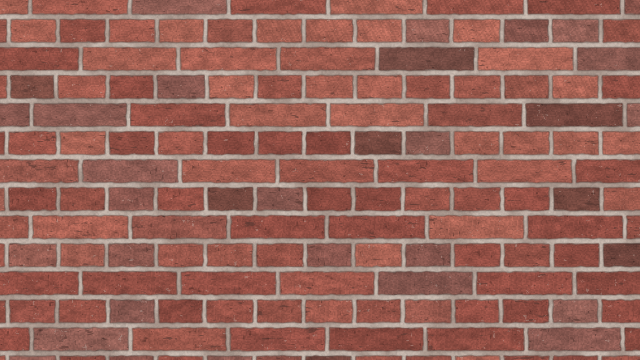
Reproduce this texture procedurally as a Shadertoy shader.

```glsl
const float COURSE_HEIGHT = 0.0779;
const float FIRST_JOINT = 0.0185;
const float STRETCHER = 0.2745;
const vec2 HALF_JOINT = vec2(0.0060, 0.0075);

const vec3 BRICK_RED = vec3(0.56, 0.30, 0.26);
const vec3 BRICK_LIGHT = vec3(0.68, 0.40, 0.34);
const vec3 BRICK_GREY = vec3(0.54, 0.37, 0.34);
const vec3 BRICK_DARK = vec3(0.42, 0.27, 0.24);
const vec3 MORTAR_LIGHT = vec3(0.78, 0.72, 0.68);
const vec3 MORTAR_DARK = vec3(0.61, 0.53, 0.49);

float hash(vec2 p) {
    return fract(sin(dot(p, vec2(127.1, 311.7))) * 43758.5453);
}

float noise(vec2 p) {
    vec2 i = floor(p);
    vec2 f = fract(p);
    f = f * f * (3.0 - 2.0 * f);
    return mix(mix(hash(i), hash(i + vec2(1, 0)), f.x),
               mix(hash(i + vec2(0, 1)), hash(i + vec2(1, 1)), f.x), f.y);
}

float fbm(vec2 p) {
    float sum = 0.0;
    float amplitude = 0.5;
    for (int i = 0; i < 4; i++) {
        sum += amplitude * noise(p);
        p = p * 2.03 + 17.3;
        amplitude *= 0.5;
    }
    return sum / 0.9375;
}

float boxDistance(vec2 p, vec2 halfSize, float radius) {
    vec2 d = abs(p) - halfSize + radius;
    return length(max(d, 0.0)) + min(max(d.x, d.y), 0.0) - radius;
}

// Small sideways slip of one vertical joint
float jointSlip(vec2 id) {
    return (hash(id + 5.7) - 0.5) * 0.007;
}

// Courses alternate headers with half-shifted stretchers.
// Returns the offset from the brick centre, and the brick's half size.
vec4 brickCell(vec2 p, out vec2 id) {
    float course = (p.y - FIRST_JOINT) / COURSE_HEIGHT;
    float row = floor(course);
    bool header = mod(row, 2.0) > 0.5;
    float width = header ? STRETCHER * 0.5 : STRETCHER;
    float start = header ? 0.022 : 0.0856 + 0.25 * STRETCHER * mod(row, 4.0);
    float column = floor((p.x - start) / width);
    id = vec2(column, row);

    float left = start + column * width + jointSlip(id);
    float right = start + (column + 1.0) * width + jointSlip(id + vec2(1, 0));
    vec2 centre = vec2(0.5 * (left + right), FIRST_JOINT + (row + 0.5) * COURSE_HEIGHT);
    vec2 halfSize = 0.5 * vec2(right - left, COURSE_HEIGHT) - HALF_JOINT;
    return vec4(p - centre, halfSize);
}

// Firing tone of each brick: lighter toward the top, some grey or dark
vec3 brickTone(vec2 id, float height) {
    float warm = smoothstep(0.3, 1.0, hash(id + 3.1) * 0.75 + height * 0.4);
    vec3 tone = mix(BRICK_RED, BRICK_LIGHT, warm);
    float kiln = hash(id + 41.3);
    tone = mix(tone, BRICK_GREY, smoothstep(0.7, 0.9, kiln) * 0.75);
    tone = mix(tone, BRICK_DARK, step(0.91, hash(id + 23.9)) * 0.75);
    return tone * (0.95 + 0.1 * hash(id + 9.2));
}

vec3 brickSurface(vec2 p, vec2 id, float edge) {
    vec2 q = p + id * 1.37;
    vec3 color = brickTone(id, p.y);
    color *= 0.82 + 0.36 * fbm(q * vec2(35.0, 60.0));
    color *= 0.90 + 0.20 * noise(q * 280.0);
    // Dragged creases, pits and pale lime specks
    float crease = smoothstep(0.70, 0.82, fbm(q * vec2(28.0, 85.0) + 8.0));
    color = mix(color, BRICK_DARK * 0.8, crease * 0.6);
    float pit = smoothstep(0.85, 0.97, noise(q * 115.0 + 31.0));
    color *= 1.0 - 0.22 * pit;
    float lime = smoothstep(0.72, 0.84, fbm(q * 75.0 + 50.0));
    color = mix(color, MORTAR_LIGHT, lime * 0.35);
    // Chalky worn rim
    float rim = smoothstep(-0.0045, 0.0, edge) * smoothstep(0.45, 0.75, fbm(q * 60.0));
    return mix(color, MORTAR_DARK, rim * 0.5);
}

vec3 mortarSurface(vec2 p) {
    float stain = smoothstep(0.3, 0.7, fbm(p * 14.0 + 70.0));
    vec3 color = mix(MORTAR_LIGHT, MORTAR_DARK, stain * 0.65);
    return color * (0.90 + 0.18 * fbm(p * 190.0));
}

void mainImage(out vec4 fragColor, in vec2 fragCoord) {
    vec2 p = fragCoord / iResolution.y;
    float pixel = 1.0 / iResolution.y;

    // Uneven brick outlines
    vec2 wobble = vec2(noise(p * 65.0), noise(p * 65.0 + 90.0)) - 0.5;
    vec2 id;
    vec4 cell = brickCell(p + wobble * 0.003, id);
    float edge = boxDistance(cell.xy, cell.zw, 0.003);

    // Mortar darkens against each brick, most below its lower edge
    vec3 mortar = mortarSurface(p);
    float below = smoothstep(0.0, -0.004, cell.y + cell.w);
    mortar *= 1.0 - (0.14 + 0.16 * below) * exp(-max(edge, 0.0) * 500.0);

    // Thin dark seam along the brick boundary
    vec3 color = mix(mortar, brickSurface(p, id, edge), smoothstep(pixel, -pixel, edge));
    color *= 1.0 - 0.14 * smoothstep(0.0015 + pixel, 0.0, abs(edge));
    fragColor = vec4(clamp(color, 0.0, 1.0), 1.0);
}
```
